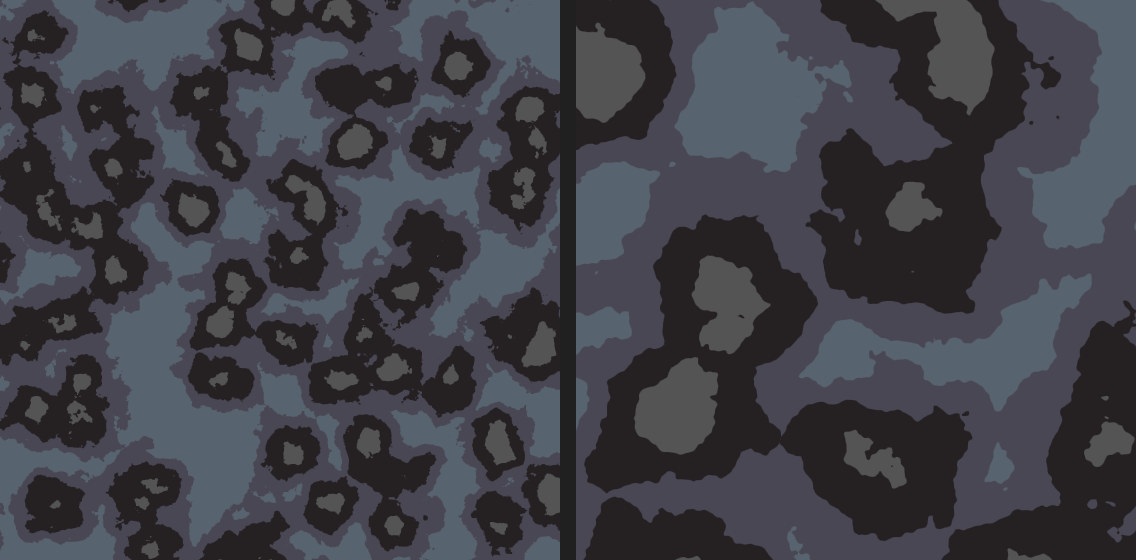
Left: the whole. Right: its middle third, enlarged.
A WebGL 2 fragment shader for this pattern:

```glsl
#version 300 es
precision highp float;

uniform vec2 u_resolution;
out vec4 fragColor;

// Integer hash: two random values in 0..1 per lattice cell
vec2 hash2(vec2 cell) {
  uvec2 v = uvec2(ivec2(cell) + 4096);
  v = v * 1664525u + 1013904223u;
  v.x += v.y * 1664525u;
  v.y += v.x * 1664525u;
  v ^= v >> 16u;
  v.x += v.y * 1664525u;
  v.y += v.x * 1664525u;
  v ^= v >> 16u;
  return vec2(v & 65535u) / 65535.0;
}

float cornerSlope(vec2 cell, vec2 offset) {
  float angle = 6.2832 * hash2(cell).x;
  return dot(vec2(cos(angle), sin(angle)), offset);
}

float gradientNoise(vec2 p) {
  vec2 i = floor(p), f = p - i;
  vec2 w = f * f * f * (f * (f * 6.0 - 15.0) + 10.0);
  vec2 e = vec2(1.0, 0.0);
  float low = mix(cornerSlope(i, f), cornerSlope(i + e, f - e), w.x);
  float high = mix(cornerSlope(i + e.yx, f - e.yx), cornerSlope(i + 1.0, f - 1.0), w.x);
  return mix(low, high, w.y);
}

// Octaves are rotated to hide the lattice
float roughness(vec2 p) {
  float sum = 0.0, amplitude = 0.5;
  for (int octave = 0; octave < 5; octave++) {
    sum += amplitude * gradientNoise(p);
    p = mat2(1.6, 1.2, -1.2, 1.6) * p + 17.3;
    amplitude *= 0.52;
  }
  return sum;
}

// Distance to the nearest scattered blob centre
float nearestCentre(vec2 p) {
  vec2 cell = floor(p);
  float nearest = 4.0;
  for (int y = -2; y <= 2; y++) {
    for (int x = -2; x <= 2; x++) {
      vec2 neighbour = cell + vec2(x, y);
      nearest = min(nearest, distance(p, neighbour + hash2(neighbour + 300.0)));
    }
  }
  return nearest;
}

float above(float field, float level, float width) {
  return clamp(0.5 + (field - level) / width, 0.0, 1.0);
}

void main() {
  vec2 uv = gl_FragCoord.xy / min(u_resolution.x, u_resolution.y);

  // Cellular distance with ragged contours
  float field = nearestCentre(uv * 7.5) + 0.68 * roughness(uv * 13.0);
  float width = max(fwidth(field), 1e-4);

  // Flat bands from blob core to open ground
  vec3 coreGrey = vec3(0.33);
  vec3 blobBlack = vec3(0.145, 0.13, 0.135);
  vec3 groundPurple = vec3(0.29, 0.28, 0.33);
  vec3 patchBlue = vec3(0.34, 0.39, 0.43);
  vec3 color = mix(coreGrey, blobBlack, above(field, 0.115, width));
  color = mix(color, groundPurple, above(field, 0.36, width));
  color = mix(color, patchBlue, above(field, 0.57, width));
  fragColor = vec4(color, 1.0);
}
```
